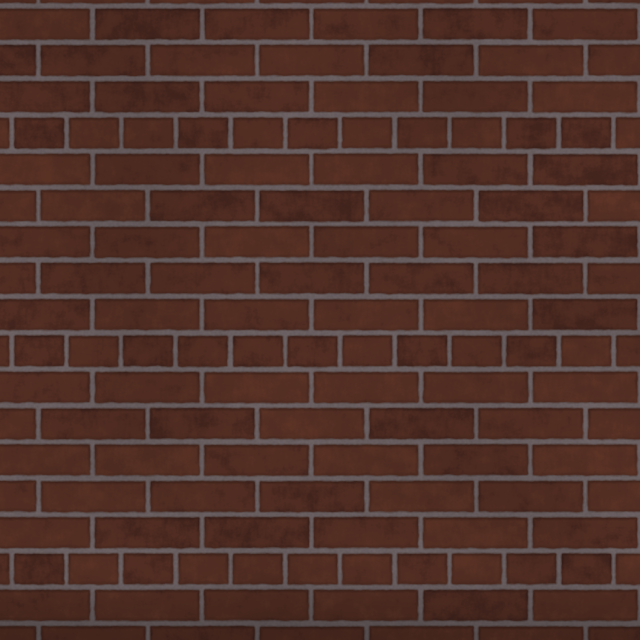
A three.js fragment shader for this texture:

```glsl
// Dark red brick wall: stretcher courses with a header course every sixth row, grey mortar.
varying vec2 vUv;

const float COURSE = 0.05677;       // height of one course
const float STRETCHER = 0.1710;     // length of a long brick with its joint
const float TOP_JOINT = 0.9909;     // height of the uppermost joint
const vec2 JOINT = vec2(0.0080, 0.0092);

const vec3 BRICK_RED = vec3(0.315, 0.173, 0.132);
const vec3 BRICK_DARK = vec3(0.255, 0.138, 0.112);
const vec3 BRICK_WARM = vec3(0.350, 0.195, 0.143);
const vec3 MORTAR_CORE = vec3(0.405, 0.363, 0.372);
const vec3 MORTAR_EDGE = vec3(0.345, 0.290, 0.285);

float hash(vec2 p) {
  return fract(sin(dot(p, vec2(127.1, 311.7))) * 43758.545);
}

vec2 gradient(vec2 cell) {
  float angle = 6.28318 * hash(cell);
  return vec2(cos(angle), sin(angle));
}

// Gradient noise, roughly -0.7 to 0.7
float noise(vec2 p) {
  vec2 i = floor(p);
  vec2 f = p - i;
  vec2 u = f * f * f * (f * (f * 6.0 - 15.0) + 10.0);
  vec2 e = vec2(1.0, 0.0);
  float a = dot(gradient(i), f);
  float b = dot(gradient(i + e.xy), f - e.xy);
  float c = dot(gradient(i + e.yx), f - e.yx);
  float d = dot(gradient(i + e.xx), f - e.xx);
  return mix(mix(a, b, u.x), mix(c, d, u.x), u.y);
}

float fbm(vec2 p) {
  float sum = 0.0;
  float amplitude = 0.6;
  for (int i = 0; i < 4; i++) {
    sum += amplitude * noise(p);
    p = p * 2.03 + 17.3;
    amplitude *= 0.55;
  }
  return sum;
}

float roundedBox(vec2 p, vec2 halfSize, float radius) {
  vec2 q = abs(p) - halfSize + radius;
  return length(max(q, 0.0)) + min(max(q.x, q.y), 0.0) - radius;
}

// Finds the brick around a point: xy is the offset from its centre, zw its id
vec4 brickCell(vec2 p, out vec2 size) {
  float course = (TOP_JOINT - p.y) / COURSE;
  float row = floor(course);
  float header = 1.0 - step(0.5, abs(mod(row, 6.0) - 3.0));
  float shift = mix(mix(0.1445, 0.0599, mod(row, 2.0)), 0.0182, header);
  size = vec2(STRETCHER * mix(1.0, 0.5, header), COURSE);
  float along = (p.x - shift) / size.x;
  float column = floor(along);
  vec2 local = vec2(along - column - 0.5, 0.5 - (course - row)) * size;
  return vec4(local, column, row);
}

// Distance to the worn outline of a brick; the lower edge is the rougher one
float brickDistance(vec2 p, vec2 local, vec2 size, vec2 id) {
  vec2 jitter = vec2(hash(id + 3.1), hash(id + 8.7)) - 0.5;
  float rough = mix(0.0007, 0.0018, smoothstep(0.01, -0.02, local.y));
  float wear = rough * noise(p * vec2(55.0, 70.0)) + 0.0006 * noise(p * 160.0);
  return roundedBox(local - jitter * 0.0011, 0.5 * (size - JOINT), 0.0022) + wear;
}

vec3 brickColor(vec2 p, vec2 local, vec2 id, float dist) {
  vec2 seed = id * vec2(5.3, 9.1);
  float blotch = fbm(p * vec2(26.0, 32.0) + seed);
  float streak = noise(p * vec2(150.0, 50.0) + seed);
  float grain = noise(p * 260.0);
  float tone = (hash(id) - 0.5) * 0.75 + blotch * 1.1 + streak * 0.22 + grain * 0.16;
  vec3 color = mix(BRICK_RED, BRICK_DARK, smoothstep(0.0, 0.8, -tone));
  color = mix(color, BRICK_WARM, smoothstep(0.05, 0.8, tone));
  // Shaded rim, deepest under the joint above
  float rim = smoothstep(-0.006, -0.0005, dist);
  return color * (1.0 - rim * mix(0.08, 0.20, smoothstep(-0.01, 0.02, local.y)));
}

vec3 mortarColor(vec2 p, float dist) {
  vec3 color = mix(MORTAR_EDGE, MORTAR_CORE, smoothstep(0.0003, 0.0032, dist));
  return color * (1.0 + 0.07 * fbm(p * 45.0) + 0.05 * noise(p * 230.0));
}

void main() {
  vec2 size;
  vec4 cell = brickCell(vUv, size);
  float dist = brickDistance(vUv, cell.xy, size, cell.zw);
  float brickMask = 1.0 - smoothstep(-0.0014, 0.0014, dist);

  vec3 brick = brickColor(vUv, cell.xy, cell.zw, dist);
  vec3 color = mix(mortarColor(vUv, dist), brick, brickMask);

  // Broad grime and a darker foot of the wall
  color *= 1.0 + 0.08 * noise(vUv * 4.0 + 2.7);
  color *= mix(0.84, 1.0, smoothstep(0.0, 0.12, vUv.y));
  gl_FragColor = vec4(color, 1.0);
}
```
